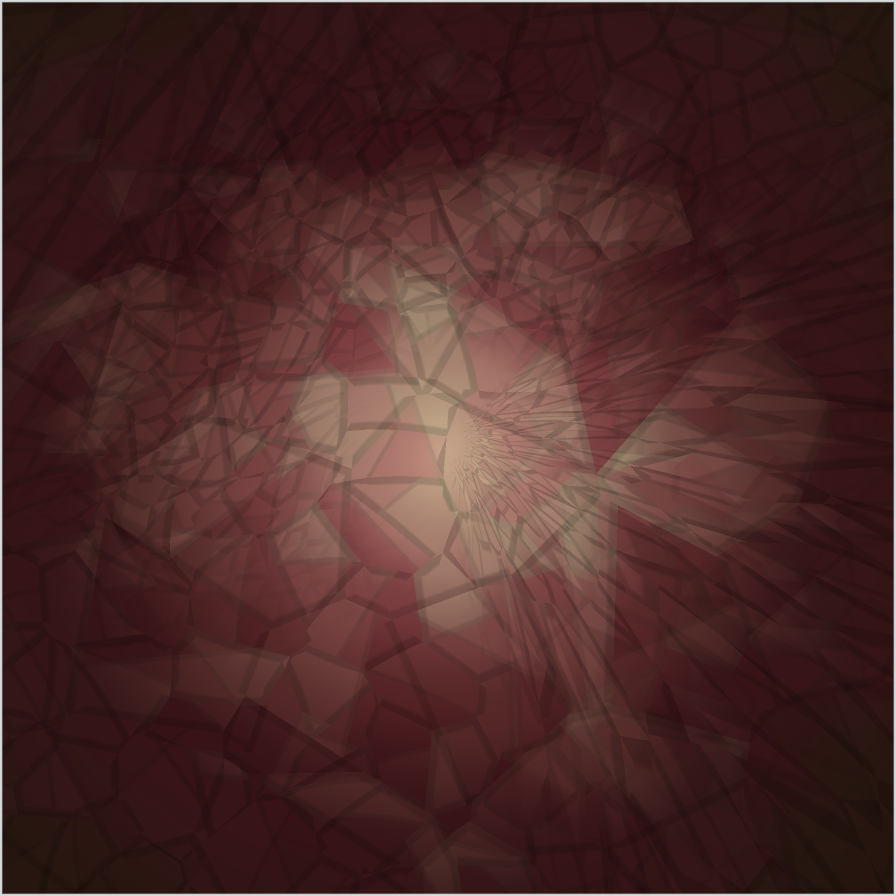
A WebGL 2 fragment shader for this background:

```glsl
#version 300 es
precision highp float;
// Dark red cave of overlapping shards around a pale glow, with pinched rays to the right.
uniform vec2 u_resolution;
out vec4 fragColor;

vec2 hash2(vec2 p) {
  vec3 q = fract(p.xyx * vec3(0.1031, 0.1030, 0.0973));
  q += dot(q, q.yzx + 33.33);
  return fract((q.xx + q.yz) * q.zy);
}

// Cellular facets, each cut in two: x = signed height, y = shadow cast by higher neighbours
vec2 shards(vec2 p, float width) {
  vec2 d1 = vec2(9.0), d2 = vec2(9.0), id1 = vec2(0.0), id2 = vec2(0.0);
  for (int y = -1; y <= 1; y++)
    for (int x = -1; x <= 1; x++) {
      vec2 id = floor(p) + vec2(x, y);
      vec2 d = id + hash2(id + 40.0) - p;
      if (dot(d, d) < dot(d1, d1)) {
        d2 = d1; id2 = id1;
        d1 = d; id1 = id;
      } else if (dot(d, d) < dot(d2, d2)) {
        d2 = d; id2 = id;
      }
    }
  vec2 h = hash2(id1 + 91.0);
  float edge = dot(0.5 * (d1 + d2), normalize(d2 - d1));
  float cut = dot(d1, vec2(cos(h.y * 6.283), sin(h.y * 6.283)));
  float shadow = step(h.x, hash2(id2 + 91.0).x) * (1.0 - smoothstep(0.6 * width, width, edge));
  float fold = step(cut, 0.0) * (1.0 - smoothstep(0.3 * width, 0.6 * width, -cut));
  return vec2(h.x - 0.5 + (cut > 0.0 ? 0.25 : -0.25), max(shadow, 0.7 * fold));
}

// Glow colour from the core outwards
vec3 glow(float t) {
  vec3 c = mix(vec3(0.77, 0.65, 0.54), vec3(0.65, 0.49, 0.43), smoothstep(0.0, 0.11, t));
  c = mix(c, vec3(0.47, 0.27, 0.26), smoothstep(0.10, 0.22, t));
  c = mix(c, vec3(0.33, 0.165, 0.16), smoothstep(0.21, 0.34, t));
  c = mix(c, vec3(0.21, 0.08, 0.09), smoothstep(0.33, 0.46, t));
  return mix(c, vec3(0.145, 0.09, 0.06), smoothstep(0.48, 0.70, t));
}

vec3 scene(vec2 p) {
  vec2 q = p - vec2(0.495, 0.51);
  float reach = length(q) + 1e-4;
  float angle = atan(q.y, q.x);
  float radius = length(p - vec2(0.497, 0.49));

  // Where each kind of shard lives
  float rays = smoothstep(0.35, 0.75, cos(angle + 0.3)) * smoothstep(0.01, 0.05, reach);
  float upper = smoothstep(-0.22, 0.12, q.y - 0.4 * q.x) * smoothstep(0.07, 0.2, reach)
              * (1.0 - smoothstep(0.36, 0.5, reach));
  float bands = smoothstep(0.35, 0.6, p.y - p.x);
  float calm = 1.0 - 0.65 * rays;

  // Large plates, medium plates, splinters, rays and corner bands
  vec2 bent = p + 0.012 * sin(p.yx * 17.0 + vec2(1.0, 4.0));
  vec2 plate = shards(p * mat2(0.9, 0.4, -0.4, 0.9) * 6.0 + 3.0, 0.07);
  vec2 medium = shards(bent * mat2(0.8, -0.6, 0.6, 0.8) * 12.0 + 17.0, 0.13);
  vec2 splinter = shards(bent * mat2(0.75, 0.65, -0.65, 0.75) * vec2(20.0, 32.0), 0.24);
  float depth = log(reach);
  vec2 ray = shards(vec2(depth * 2.0, angle * 11.0 + depth) + 60.0, 0.22);
  vec2 band = shards(vec2(dot(p, vec2(0.82, -0.57)) * 14.0, dot(p, vec2(0.57, 0.82)) * 2.5) + 30.0, 0.2);

  // Heights push the glow in or out, so its rim breaks into facets
  float push = 0.075 * plate.x + 0.055 * medium.x * calm + 0.04 * splinter.x * upper * calm
             + 0.055 * ray.x * rays + 0.04 * band.x * bands;
  float t = radius + push * mix(0.55, 1.0, smoothstep(0.05, 0.3, radius));
  vec3 color = glow(max(t, 0.0));

  // Alternating red and brown facets, then their shadows
  color *= 1.0 + vec3(0.02, -0.06, -0.02) * (plate.x + medium.x) * 1.5;
  color *= 1.0 - 0.13 * plate.y;
  color *= 1.0 - 0.15 * medium.y * calm * (1.0 - 0.6 * bands);
  color *= 1.0 - 0.16 * splinter.y * upper * calm;
  color *= 1.0 - 0.17 * ray.y * rays;
  color *= 1.0 - 0.16 * band.y * bands;

  // Thin pale frame
  vec2 rim = min(p, 1.0 - p);
  return mix(vec3(0.84, 0.86, 0.86), color, smoothstep(0.0015, 0.0035, min(rim.x, rim.y)));
}

void main() {
  // Four samples per pixel smooth the facet edges
  vec3 sum = vec3(0.0);
  for (int i = 0; i < 4; i++) {
    vec2 offset = vec2(i % 2, i / 2) * 0.5 - 0.25;
    sum += scene((gl_FragCoord.xy + offset) / u_resolution);
  }
  fragColor = vec4(sum * 0.25, 1.0);
}
```
